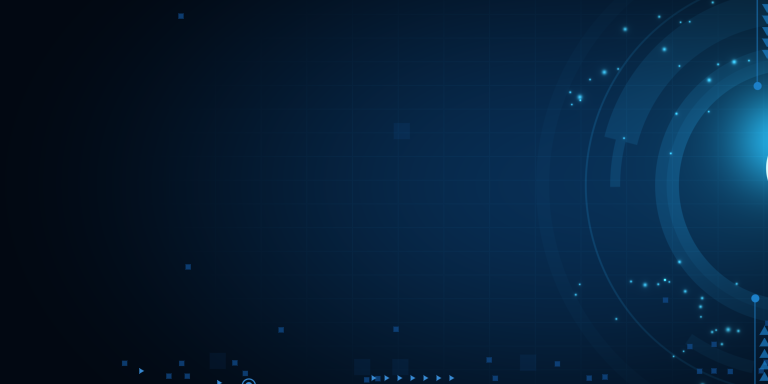
Give the GLSL for this background, as a Shadertoy shader.

```glsl
// Dark navy technology backdrop: an elliptical blue gradient with a faint grid,
// concentric rings around a cyan glow at the right edge, scattered light points,
// and small squares, arrows and markers along the borders. Unit: canvas height.

const vec3 EDGE_NAVY  = vec3(0.006, 0.032, 0.070);
const vec3 CORE_BLUE  = vec3(0.030, 0.178, 0.325);
const vec3 RING_TEAL  = vec3(0.100, 0.420, 0.540);
const vec3 GLOW_CYAN  = vec3(0.110, 0.500, 0.590);
const vec3 POINT_CYAN = vec3(0.250, 0.720, 0.800);
const vec3 MARK_BLUE  = vec3(0.110, 0.500, 0.790);
const vec3 ARROW_BLUE = vec3(0.240, 0.590, 0.900);
const vec3 TILE_BLUE  = vec3(0.060, 0.290, 0.540);

const vec2 GRADIENT_CENTER = vec2(1.45, 0.52);
const vec2 GRADIENT_RADII  = vec2(1.45, 0.90);
const vec2 RING_CENTER     = vec2(2.068, 0.518);
const vec2 GLOW_CENTER     = vec2(2.035, 0.635);
const vec2 GRID_STEP       = vec2(0.1190, 0.0617);
const vec2 GRID_ORIGIN     = vec2(0.799, 0.469);
const int  POINT_COUNT     = 46;

float pixel;

float hash(vec2 p) {
    vec3 q = fract(vec3(p.xyx) * 0.1031);
    q += dot(q, q.yzx + 33.33);
    return fract((q.x + q.y) * q.z);
}

float fill(float d) { return 1.0 - smoothstep(-pixel, pixel, d); }

float box(vec2 p, vec2 halfSize) {
    vec2 d = abs(p) - halfSize;
    return max(d.x, d.y);
}

// Upward triangle measured by the radius of its inner circle
float triangle(vec2 p, float r) {
    return max(abs(p.x) * 0.866 + p.y * 0.5, -p.y) - r;
}

float band(float r, float inner, float outer) {
    return fill(abs(r - 0.5 * (inner + outer)) - 0.5 * (outer - inner));
}

float sector(float a, float from, float to) {
    return smoothstep(from - 0.005, from + 0.005, a)
         * (1.0 - smoothstep(to - 0.005, to + 0.005, a));
}

// Offset to the nearest member of a finite row
float rowOffset(float x, float start, float gap, float last) {
    return x - start - gap * clamp(round((x - start) / gap), 0.0, last);
}

vec3 backdrop(vec2 p) {
    float d = length((p - GRADIENT_CENTER) / GRADIENT_RADII);
    vec3 col = mix(CORE_BLUE, EDGE_NAVY, smoothstep(0.0, 1.05, d));
    vec2 cell = abs(fract((p - GRID_ORIGIN) / GRID_STEP + 0.5) - 0.5) * GRID_STEP;
    float lines = max(fill(cell.x - 0.001), fill(cell.y - 0.001));
    return col + RING_TEAL * lines * 0.055 * (1.0 - smoothstep(0.35, 0.8, d));
}

vec3 rings(vec2 p) {
    vec2 d = p - RING_CENTER;
    float r = length(d), a = atan(d.y, -d.x);
    float light = 0.17 * band(r, 0.300, 0.362) + 0.08 * band(r, 0.300, 0.332);
    light += 0.20 * band(r, 0.540, 0.545) + 0.035 * band(r, 0.638, 0.672);
    light += 0.15 * band(r, 0.422, 0.510) * sector(a, 0.25, 1.5);
    light += 0.16 * band(r, 0.453, 0.479) * sector(a, -0.01, 0.25);
    light += 0.12 * band(r, 0.470, 0.502) * sector(a, -1.35, -0.97);
    return RING_TEAL * light * (1.0 - 0.4 * smoothstep(0.3, 1.2, abs(a)));
}

// Light points fan out above and below the ring centre
vec3 lightPoints(vec2 p) {
    float light = 0.0;
    for (int i = 0; i < POINT_COUNT; i++) {
        float id = float(i), side = mod(id, 2.0);
        float a = mix(mix(0.15, 0.42, side), 1.25, hash(vec2(id, 3.0)));
        float r = mix(0.29, 0.64, hash(vec2(id, 17.0)));
        float size = mix(0.0025, 0.0065, pow(hash(vec2(id, 41.0)), 3.0));
        vec2 c = RING_CENTER + r * vec2(-cos(a), sin(a) * (1.0 - 2.0 * side));
        float d = length(p - c) / size;
        light += 0.65 * exp(-d * d) + 0.22 * exp(-d * 0.8);
    }
    return POINT_CYAN * light;
}

// Sparse squares, denser toward the lower border
float tiles(vec2 p, float gap, float halfSize, float chance, float top) {
    vec2 id = floor(p / gap);
    vec2 shift = vec2(hash(id + 7.0), hash(id + 19.0)) - 0.5;
    vec2 q = p - (id + 0.5) * gap - shift * (gap - 2.2 * halfSize);
    float density = chance * (1.0 - smoothstep(0.0, top, id.y * gap));
    return fill(box(q, vec2(halfSize))) * step(hash(id + 53.0), density) * step(0.27, p.x);
}

void mainImage(out vec4 fragColor, in vec2 fragCoord) {
    pixel = 0.75 / iResolution.y;
    vec2 p = fragCoord / iResolution.y;
    vec3 col = backdrop(p) + rings(p);

    // Glow and the rim of a bright disc
    float g = length(p - GLOW_CENTER);
    col += GLOW_CYAN * (0.85 * exp(-g * g * 65.0) + 0.25 * exp(-g * g * 10.0));
    col = mix(col, vec3(0.85, 1.0, 1.0), fill(length(p - vec2(2.104, 0.562)) - 0.109));
    col += lightPoints(p);

    // Squares and arrows near the lower border
    col += TILE_BLUE * 0.09 * tiles(p, 0.090, 0.021, 0.38, 0.16);
    col = mix(col, TILE_BLUE, 0.75 * tiles(p, 0.042, 0.0068, 0.34, 0.17));
    vec2 q = vec2(rowOffset(p.x, 0.972, 0.0338, 6.0), p.y - 0.0156);
    float arrows = triangle(q.yx, 0.0042);
    arrows = min(arrows, triangle((p - vec2(0.367, 0.034)).yx, 0.0042));
    arrows = min(arrows, triangle((p - vec2(0.570, 0.003)).yx, 0.0042));
    float c = length(p - vec2(0.648, -0.004));
    arrows = min(arrows, min(abs(c - 0.017) - 0.0016, c - 0.009));
    col = mix(col, ARROW_BLUE, 0.9 * fill(arrows));

    // Vertical stems with round ends and stacked triangles
    float stems = min(box(p - vec2(1.972, 0.89), vec2(0.0018, 0.114)),
                      box(p - vec2(1.966, 0.11), vec2(0.0018, 0.114)));
    float ends = min(length(p - vec2(1.973, 0.776)), length(p - vec2(1.967, 0.223))) - 0.0105;
    vec2 up = vec2(p.x - 1.991, rowOffset(p.y, 0.016, 0.0299, 4.0));
    vec2 down = vec2(p.x - 1.998, -rowOffset(p.y, 0.862, 0.0299, 4.0));
    float stack = min(triangle(up, 0.0078), triangle(down, 0.0078));
    col = mix(col, MARK_BLUE, 0.6 * fill(stems));
    col = mix(col, MARK_BLUE, max(fill(ends), 0.7 * fill(stack)));

    fragColor = vec4(clamp(col, 0.0, 1.0), 1.0);
}
```
